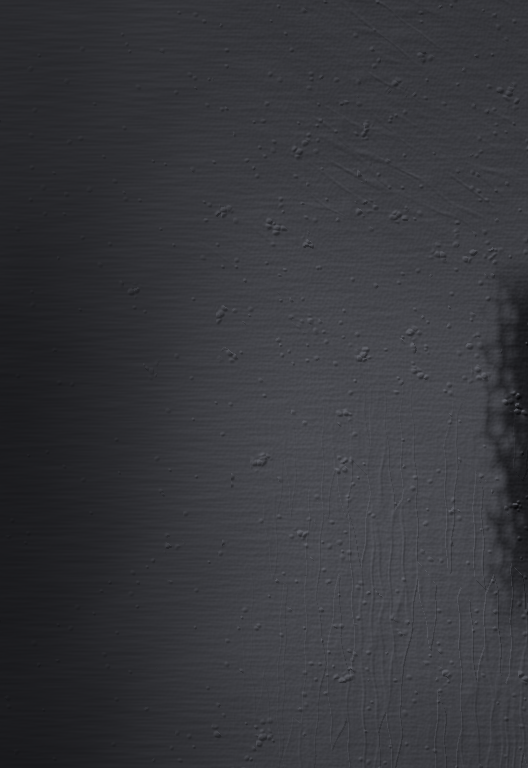
This texture is drawn by a Shadertoy shader. Its source:

```glsl
vec2 hash2(vec2 p) {
    vec3 q = fract(p.xyx * vec3(0.1031, 0.1030, 0.0973));
    q += dot(q, q.yzx + 33.33);
    return fract((q.xx + q.yz) * q.zy);
}

// Cellular noise: nearest distance, second distance, random id
vec3 cells(vec2 p) {
    vec2 base = floor(p);
    vec3 best = vec3(9.0, 9.0, 0.0);
    for (int y = -1; y <= 1; y++)
    for (int x = -1; x <= 1; x++) {
        vec2 cell = base + vec2(x, y);
        vec2 rnd = hash2(cell + 71.0);
        float d = length(cell + rnd - p);
        if (d < best.x) best = vec3(d, best.x, fract(rnd.x * 17.3 + rnd.y * 5.7));
        else best.y = min(best.y, d);
    }
    return best;
}

// Broad soft patches from layered sines, about -1 to 1
float patches(vec2 p) {
    vec2 q = p + 0.4 * sin(p.yx * 1.7 + 1.3);
    return 0.5 * sin(q.x * 1.9 + q.y) * sin(q.y * 2.3 - 0.7 * q.x)
         + 0.35 * sin(q.x * 4.1 - q.y * 2.9 + 2.0) + 0.2 * sin(q.y * 7.3 + q.x * 5.1);
}

float height(vec2 p, vec2 uv) {
    vec2 w = p + 0.0012 * sin(p.yx * vec2(97.0, 83.0) + 2.0 * sin(p * 41.0));
    float right = smoothstep(0.2, 0.65, uv.x);
    float upper = smoothstep(0.55, 0.75, uv.y);

    // Horizontal brush lines and fine grit
    float h = mix(0.24, 0.14, right) * cells(p * vec2(20.0, 185.0)).x;
    h += 0.1 * cells(p * vec2(9.0, 90.0) + 30.0).x;
    h += mix(0.04, 0.15, right) * cells(w * 200.0).x;

    // Tiny scattered pimples of varied size
    vec3 lump = cells(w * vec2(105.0, 120.0));
    float amount = 0.03 + 0.12 * right * smoothstep(-0.4, 0.6, patches(p * 9.0));
    float size = 0.25 + 0.3 * fract(lump.z * 91.0);
    h += 0.4 * step(1.0 - amount, lump.z) * smoothstep(size, 0.05, lump.x);

    // Crumbly clusters, densest right of the middle
    vec3 clump = cells(w * vec2(27.0, 31.0) + 0.12 * sin(w.yx * 230.0));
    float clumpArea = right * smoothstep(1.0, 0.7, uv.y);
    float crumble = step(1.0 - 0.15 * clumpArea, clump.z) * smoothstep(0.42, 0.18, clump.x);
    vec3 crumb = cells(w * vec2(105.0, 125.0) + 13.0);
    h += 0.75 * crumble * smoothstep(0.65, 0.15, crumb.x) * smoothstep(0.25, 0.5, crumb.z);

    // Slanted trowel ridges in the upper right
    vec2 slant = vec2(dot(w, vec2(0.83, -0.56)), dot(w, vec2(0.56, 0.83)));
    vec3 stroke = cells(slant * vec2(9.0, 40.0));
    float strokeArea = upper * right * smoothstep(-0.1, 0.5, patches(p * 7.0 + 4.0));
    h += 0.3 * strokeArea * smoothstep(0.25, 0.0, stroke.y - stroke.x);
    h += 0.35 * upper * right * cells(slant * vec2(15.0, 60.0) + 9.0).x;

    // Vertical drips in the lower right
    vec3 drip = cells(w * vec2(60.0, 8.0) + 5.0);
    float dripArea = smoothstep(0.35, 0.8, uv.x) * smoothstep(0.6, 0.25, uv.y);
    h += 0.25 * dripArea * smoothstep(0.3, 0.0, drip.y - drip.x) * step(0.5, drip.z);
    h += 0.3 * dripArea * cells(w * vec2(75.0, 17.0) + 8.0).x;
    return h;
}

void mainImage(out vec4 fragColor, in vec2 fragCoord) {
    vec2 uv = fragCoord / iResolution.xy;
    vec2 p = fragCoord / iResolution.y;

    // Broad illumination: dark left, pale right of centre
    float low = 0.108 + 0.15 * smoothstep(-0.02, 0.6, uv.x);
    float high = 0.168 + 0.045 * smoothstep(0.0, 0.45, uv.x);
    float tone = mix(low, high, smoothstep(0.4, 1.0, uv.y));
    vec2 glow = (uv - vec2(0.66, 0.42)) / vec2(0.34, 0.34);
    tone += 0.038 * exp(-dot(glow, glow));
    tone *= 1.0 - 0.1 * smoothstep(0.18, 0.0, uv.y);
    tone += 0.006 * patches(p * 6.0);
    tone += 0.012 * (cells(p * vec2(12.0, 150.0) + 50.0).x - 0.45);

    // Glossy dark stain along the right edge
    float wobble = 0.02 * patches(p * 14.0) + 0.06 * (cells(p * vec2(60.0, 35.0)).x - 0.45);
    float stain = smoothstep(0.91, 0.99, uv.x + wobble);
    stain *= smoothstep(0.12, 0.32, uv.y) * smoothstep(0.68, 0.58, uv.y);
    tone *= 1.0 - 0.58 * stain;

    // Relief lit from the upper left
    vec2 toLight = 0.0013 * vec2(-0.5, 0.87);
    float relief = height(p - toLight, uv) - height(p + toLight, uv);
    relief = clamp(relief, -0.5, 0.5) * mix(0.45, 0.72, smoothstep(0.1, 0.6, uv.x));
    tone *= 1.0 + relief * (1.0 + stain);
    tone += 0.12 * stain * smoothstep(0.12, 0.4, relief);

    vec3 paint = tone * vec3(0.985, 1.0, 1.055) + vec3(0.0, 0.0, 0.006);
    fragColor = vec4(paint, 1.0);
}
```
